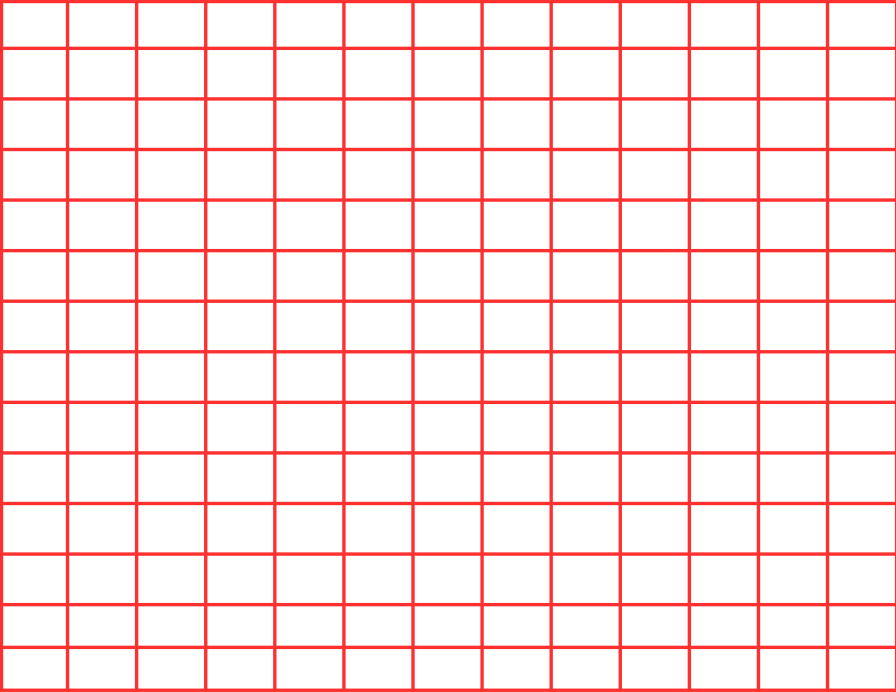
A WebGL 2 fragment shader for this pattern:

```glsl
#version 300 es
precision highp float;
// A red ruled grid on white: 13 columns by 14 rows of wide rectangular cells.
// Each axis takes the distance to the nearest rule of an even series, plus
// a few edge rules that close the sheet with narrower cells.

uniform vec2 u_resolution;
out vec4 fragColor;

// Lengths are in sheet units; the sheet always fills the canvas.
const vec2 SHEET = vec2(768.0, 594.0);
const vec3 PAPER = vec3(1.0);
const vec3 RULE_RED = vec3(1.0, 0.19, 0.19);
const float RULE_WIDTH = 2.9;

// Even series, measured from the upper left corner.
const vec2 FIRST_RULE = vec2(57.9, 41.5);
const vec2 CELL = vec2(59.22, 43.41);
const vec2 LAST_INDEX = vec2(12.0, 11.0);

// Rules outside the even series.
const vec2 START_RULE = vec2(1.3, 1.3);
const float SHORT_ROW_RULE = 555.7;
const float BOTTOM_RULE = 592.5;

// Distance on each axis to the nearest rule of the even series.
vec2 seriesDistance(vec2 p) {
    vec2 index = clamp(round((p - FIRST_RULE) / CELL), vec2(0.0), LAST_INDEX);
    return abs(p - FIRST_RULE - index * CELL);
}

void main() {
    vec2 uv = gl_FragCoord.xy / u_resolution;
    vec2 p = vec2(uv.x, 1.0 - uv.y) * SHEET;
    vec2 pixel = SHEET / u_resolution;

    // Nearest rule on each axis, including the edge rules.
    vec2 dist = min(seriesDistance(p), abs(p - START_RULE));
    dist.y = min(dist.y, abs(p.y - SHORT_ROW_RULE));
    dist.y = min(dist.y, abs(p.y - BOTTOM_RULE));

    // Smooth coverage over one pixel, then the union of both directions.
    vec2 cover = clamp((0.5 * RULE_WIDTH - dist) / pixel + 0.5, 0.0, 1.0);
    float ink = 1.0 - (1.0 - cover.x) * (1.0 - cover.y);

    fragColor = vec4(mix(PAPER, RULE_RED, ink), 1.0);
}
```
